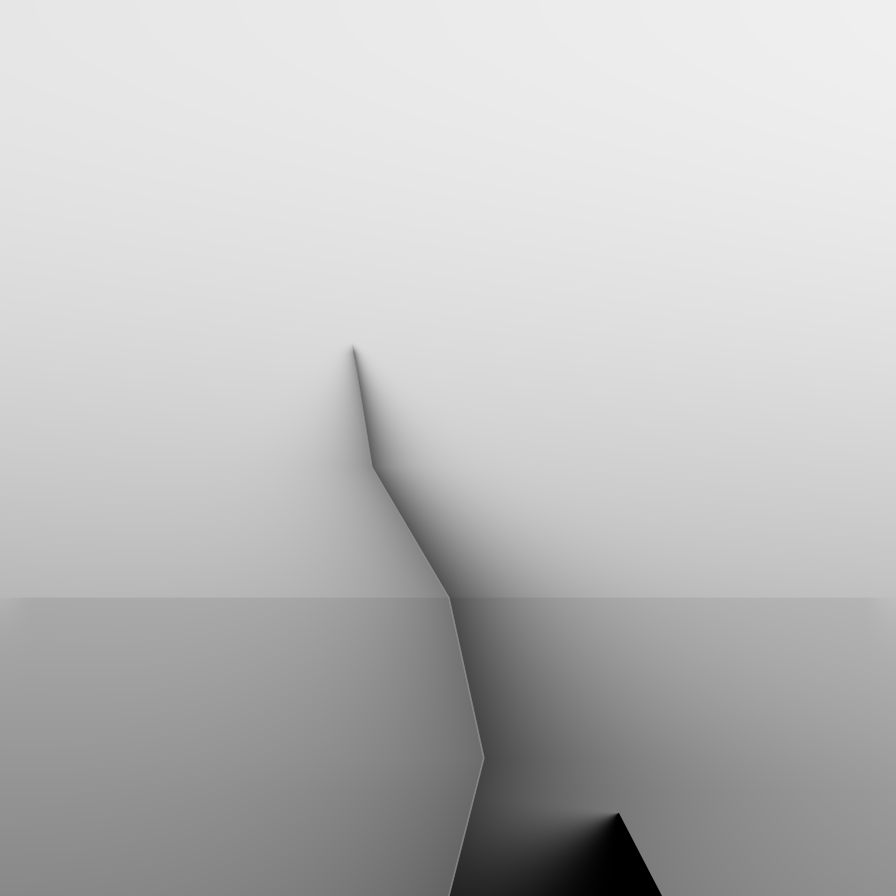
Give the GLSL for this background, as a three.js fragment shader.

```glsl
// A grey wall above a darker floor, split by a bent crack with soft shadows,
// and a black wedge at the bottom. The crack is a piecewise line whose shadows
// widen downwards; the wedge is an angular gradient swept around its apex.

varying vec2 vUv;

// Progress from 0 to 1 while descending from top to bottom.
float descent(float y, float top, float bottom) {
  return clamp((top - y) / (top - bottom), 0.0, 1.0);
}

// Horizontal position of the crack at height y.
float crackX(float y) {
  return 0.393 + 0.022 * descent(y, 0.616, 0.479)
               + 0.086 * descent(y, 0.479, 0.333)
               + 0.039 * descent(y, 0.333, 0.154)
               - 0.039 * descent(y, 0.154, 0.0);
}

// Wall and floor gradients, meeting at a horizon that softens at its ends.
float backdrop(vec2 p) {
  float rise = (1.0 - p.y) / 0.667;
  float wall = 0.92 - 0.185 * rise * rise + 0.035 * (p.x - 0.5);
  float depth = max(0.333 - p.y, 0.0);
  float ground = 0.685 - 0.36 * depth + 0.045 * (p.x - 0.5);
  float ends = 1.0 - smoothstep(0.0, 0.04, min(p.x, 1.0 - p.x));
  ground += 0.04 * ends * exp(-depth / 0.03);
  return mix(ground, wall, smoothstep(0.3322, 0.3338, p.y));
}

// Brightness factor of the crack: narrow at the tip, broad near the floor.
float crackShade(float offset, float below) {
  float t = clamp(below, 0.0, 0.5);
  float leftWidth = 0.003 + 0.25 * t + 0.15 * t * t;
  float rightWidth = 0.002 + 0.18 * t + 0.35 * t * t;
  float leftShade = 0.32 * exp(-abs(offset) / leftWidth);
  float rightShade = 0.57 * exp(-abs(offset) / rightWidth);
  float shade = mix(leftShade, rightShade, smoothstep(-0.0008, 0.0008, offset));
  return 1.0 - shade * smoothstep(-0.003, 0.012, below);
}

// Brightness factor of the wedge, swept clockwise from its sharp right edge.
float wedgeShade(vec2 p) {
  vec2 q = p - vec2(0.690, 0.0925);
  float sweep = mod(-1.092 - atan(q.y, q.x), 6.28319);
  float fade = smoothstep(0.3, 2.25, sweep);
  fade *= fade;
  if (sweep > 4.712) {
    fade = smoothstep(0.0, 0.0015, length(q) * sin(6.28319 - sweep));
  }
  return fade;
}

void main() {
  float offset = vUv.x - crackX(vUv.y);
  float below = 0.616 - vUv.y;
  float tone = backdrop(vUv) * crackShade(offset, below);

  // The wedge shadow stops at the crack.
  float rightSide = smoothstep(-0.0008, 0.0008, offset);
  tone *= mix(1.0, wedgeShade(vUv), rightSide);

  // Thin light rim along the crack.
  float rim = 1.0 - smoothstep(0.0003, 0.0016, abs(offset));
  tone = mix(tone, 0.6, 0.65 * rim * smoothstep(0.0, 0.03, below));

  gl_FragColor = vec4(vec3(tone), 1.0);
}
```
